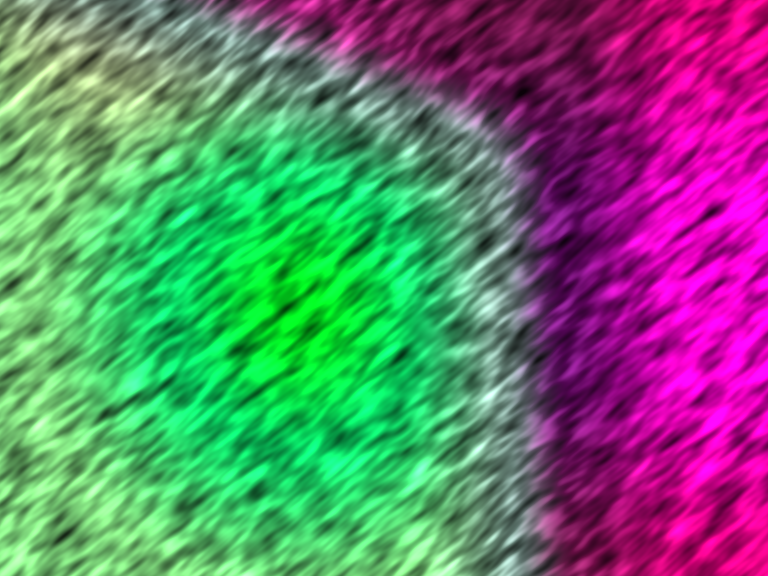
Write a WebGL 2 fragment shader that draws this background.

```glsl
#version 300 es
precision highp float;

uniform vec2 u_resolution;
out vec4 fragColor;

const vec3 CORE_GREEN = vec3(0.0, 0.94, 0.12);
const vec3 RING_GREEN = vec3(0.03, 0.82, 0.38);
const vec3 PALE_GREEN = vec3(0.48, 0.82, 0.47);
const vec3 SAND = vec3(0.66, 0.62, 0.46);
const vec3 SLATE = vec3(0.40, 0.50, 0.47);
const vec3 PURPLE = vec3(0.33, 0.02, 0.34);
const vec3 MAROON = vec3(0.40, 0.06, 0.26);
const vec3 ROSE = vec3(0.58, 0.09, 0.42);
const vec3 MAGENTA = vec3(0.97, 0.0, 0.80);
const vec3 CRIMSON = vec3(0.82, 0.0, 0.46);

vec2 hashGradient(vec2 cell) {
    vec3 q = fract(cell.xyx * vec3(0.1031, 0.1030, 0.0973));
    q += dot(q, q.yzx + 33.33);
    float angle = 6.2832 * fract((q.x + q.y) * q.z);
    return vec2(cos(angle), sin(angle));
}

float gradientNoise(vec2 p) {
    vec2 i = floor(p);
    vec2 f = p - i;
    vec2 w = f * f * f * (f * (f * 6.0 - 15.0) + 10.0);
    vec2 e = vec2(0.0, 1.0);
    float a = dot(hashGradient(i), f);
    float b = dot(hashGradient(i + e.yx), f - e.yx);
    float c = dot(hashGradient(i + e.xy), f - e.xy);
    float d = dot(hashGradient(i + e.yy), f - e.yy);
    return mix(mix(a, b, w.x), mix(c, d, w.x), w.y);
}

vec2 rotate(vec2 p, float angle) {
    float c = cos(angle), s = sin(angle);
    return vec2(c * p.x + s * p.y, c * p.y - s * p.x);
}

float smoothMax(float a, float b, float k) {
    float h = max(k - abs(a - b), 0.0) / k;
    return max(a, b) + 0.25 * h * h * k;
}

// Signed distance to the bent border, positive on the magenta side
float borderDistance(vec2 p) {
    float side = p.x - 0.905 + 0.05 * (p.y - 0.4);
    float top = dot(p - vec2(0.556, 0.9), vec2(0.39, 0.92));
    return smoothMax(side, top, 0.1);
}

vec3 greenSide(vec2 p, float border) {
    float r = length((p - vec2(0.52, 0.46)) * vec2(1.0, 0.9));
    vec3 color = mix(CORE_GREEN, RING_GREEN, smoothstep(0.02, 0.23, r));
    color = mix(color, PALE_GREEN, smoothstep(0.2, 0.48, r));
    color = mix(color, SAND, 1.0 - smoothstep(0.0, 0.5, length(p - vec2(0.22, 1.05))));
    return mix(color, SLATE, smoothstep(-0.22, -0.01, border));
}

vec3 magentaSide(vec2 p) {
    float offCenter = smoothstep(0.12, 0.5, abs(p.y - 0.5));
    vec3 color = mix(PURPLE, MAROON, offCenter);
    color = mix(color, ROSE, 1.0 - smoothstep(0.45, 0.85, p.x));
    vec3 hot = mix(MAGENTA, CRIMSON, offCenter);
    return mix(color, hot, smoothstep(0.97, 1.22, p.x));
}

// Long slanted strokes in three sizes
float brushStrokes(vec2 p) {
    vec2 bend = 0.012 * vec2(gradientNoise(p * 5.0), gradientNoise(p * 5.0 + 17.0));
    vec2 q = rotate(p + bend, 0.69);
    float strokes = 0.0;
    float weight = 0.75;
    vec2 scale = vec2(11.0, 38.0);
    for (int i = 0; i < 3; i++) {
        strokes += weight * gradientNoise(q * scale + 31.7 * float(i));
        scale *= 1.6;
        weight *= 0.72;
    }
    return strokes;
}

void main() {
    vec2 p = gl_FragCoord.xy / u_resolution.y;
    float strokes = brushStrokes(p);
    float border = borderDistance(p) + 0.03 * strokes;

    // Blend both sides through the grey border
    vec3 color = mix(greenSide(p, border), magentaSide(p), smoothstep(-0.03, 0.075, border));

    // Shade the strokes, with paler tips near the border
    float nearBorder = exp(-60.0 * border * border);
    color *= max(0.96 + (0.95 + 0.3 * nearBorder) * strokes, 0.12);
    color += (0.08 + 0.35 * nearBorder) * max(strokes, 0.0) * vec3(0.8, 0.85, 0.85);
    fragColor = vec4(clamp(color, 0.0, 1.0), 1.0);
}
```
